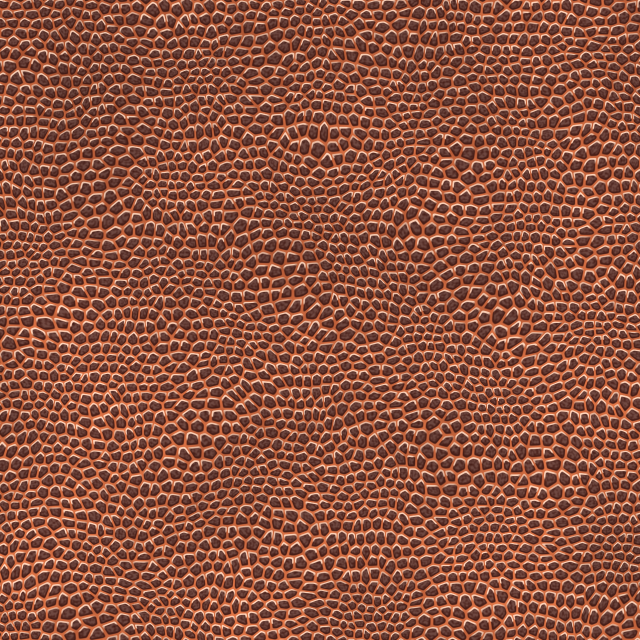
Give the GLSL for this texture, as a Shadertoy shader.

```glsl
// Pebbled leather: dark rounded pebbles parted by bright orange grooves.
// A jittered, staggered Voronoi lattice gives each pebble a soft distance to
// its border; grooves, lit upper rims and speckled tops are bands of it.

const vec2  GRID        = vec2(55.0, 60.0);  // pebbles across and up the canvas
const float JITTER      = 0.60;              // scatter of the pebble centres
const float WARP_AMOUNT = 1.5;               // bending of the rows, in pebbles
const float WARP_FREQ   = 7.0;
const float ROUNDNESS   = 24.0;              // lower values round the corners more
const float GRAIN_FREQ  = 4.5;               // speckles per pebble
const vec2  LIGHT_DIR   = vec2(-0.16, 0.987);
const int   SAMPLES     = 2;                 // antialiasing samples per axis

const vec3 PEBBLE_DARK  = vec3(0.27, 0.11, 0.085);
const vec3 PEBBLE_TOP   = vec3(0.43, 0.28, 0.25);
const vec3 GROOVE_DEEP  = vec3(0.62, 0.29, 0.17);
const vec3 GROOVE       = vec3(0.86, 0.45, 0.27);
const vec3 RIM_LIGHT    = vec3(0.98, 0.81, 0.71);

vec2 hash2(vec2 p) {
    vec3 q = fract(p.xyx * vec3(0.1031, 0.1030, 0.0973));
    q += dot(q, q.yzx + 33.33);
    return fract((q.xx + q.yz) * q.zy);
}

float cornerSlope(vec2 corner, vec2 offset) {
    float angle = 6.2832 * hash2(corner).x;
    return dot(vec2(cos(angle), sin(angle)), offset);
}

// Gradient noise, roughly -0.7 to 0.7
float gradientNoise(vec2 p) {
    vec2 i = floor(p), f = fract(p);
    vec2 u = f * f * f * (f * (f * 6.0 - 15.0) + 10.0);
    vec2 e = vec2(1.0, 0.0);
    return mix(mix(cornerSlope(i, f), cornerSlope(i + e, f - e), u.x),
               mix(cornerSlope(i + e.yx, f - e.yx), cornerSlope(i + e.xx, f - e.xx), u.x),
               u.y);
}

// Centre of a pebble near p; odd rows are shifted by half a step
vec2 pebbleCentre(vec2 p, vec2 step2) {
    float row = floor(p.y) + step2.y;
    float shift = 0.5 * mod(row, 2.0);
    float column = floor(p.x - shift) + step2.x;
    vec2 jitter = JITTER * (hash2(vec2(column, row) + 71.0) - 0.5);
    return vec2(column + 0.5 + shift, row + 0.5) + jitter;
}

// Border distance (x), facing to the light (y), random value per pebble (z)
vec3 pebble(vec2 p) {
    vec2 aspect = vec2(1.0, GRID.x / GRID.y);
    vec2 centre = vec2(0.0), toCentre = vec2(9.0);
    for (int j = -1; j <= 1; j++)
    for (int i = -1; i <= 1; i++) {
        vec2 site = pebbleCentre(p, vec2(i, j));
        vec2 r = (site - p) * aspect;
        if (dot(r, r) < dot(toCentre, toCentre)) { toCentre = r; centre = site; }
    }
    // Smooth minimum over all walls rounds the corners
    float sum = 0.0;
    for (int j = -2; j <= 2; j++)
    for (int i = -2; i <= 2; i++) {
        vec2 r = (pebbleCentre(p, vec2(i, j)) - p) * aspect;
        vec2 across = r - toCentre;
        if (dot(across, across) > 0.0001) {
            float wall = dot(0.5 * (r + toCentre), normalize(across));
            sum += exp(-ROUNDNESS * wall);
        }
    }
    float border = -log(sum) / ROUNDNESS;
    float facing = dot(-toCentre, LIGHT_DIR) / max(length(toCentre), 0.001);
    return vec3(border, facing, hash2(floor(centre * 64.0)).y);
}

vec3 leather(vec2 uv) {
    vec2 bend = vec2(gradientNoise(uv * WARP_FREQ),
                     gradientNoise(uv * WARP_FREQ + 37.0));
    vec2 p = uv * GRID + WARP_AMOUNT * bend + 100.0;
    vec3 cell = pebble(p);
    float border = cell.x;
    float grain = gradientNoise(p * GRAIN_FREQ);
    float patches = gradientNoise(uv * 4.0 + 11.0);

    // Speckled top with a darker foot, deepest on the shaded side
    float top = smoothstep(0.10, 0.27, border + 0.05 * cell.y);
    vec3 stone = mix(PEBBLE_DARK, PEBBLE_TOP, clamp(top * (0.72 + 1.1 * grain), 0.0, 1.0));

    // Orange groove, brighter toward the bottom of the canvas
    float glow = 0.78 - 0.28 * uv.y + 0.5 * gradientNoise(p * 0.8 + 5.0) + 0.3 * patches;
    vec3 color = mix(GROOVE_DEEP, GROOVE, clamp(glow, 0.0, 1.0));
    color = mix(color, stone, smoothstep(0.045, 0.145, border));

    // Pale crescent on the upper rim
    float band = smoothstep(0.02, 0.07, border) * (1.0 - smoothstep(0.125, 0.19, border));
    float lit = smoothstep(0.05, 0.75, cell.y) * (0.70 + 0.45 * cell.z);
    color = mix(color, RIM_LIGHT, clamp(band * lit, 0.0, 1.0));

    return color * (1.0 + 0.08 * patches);
}

void mainImage(out vec4 fragColor, in vec2 fragCoord) {
    vec3 total = vec3(0.0);
    for (int j = 0; j < SAMPLES; j++)
    for (int i = 0; i < SAMPLES; i++) {
        vec2 offset = (vec2(i, j) + 0.5) / float(SAMPLES) - 0.5;
        total += leather((fragCoord + offset) / iResolution.y);
    }
    fragColor = vec4(total / float(SAMPLES * SAMPLES), 1.0);
}
```
